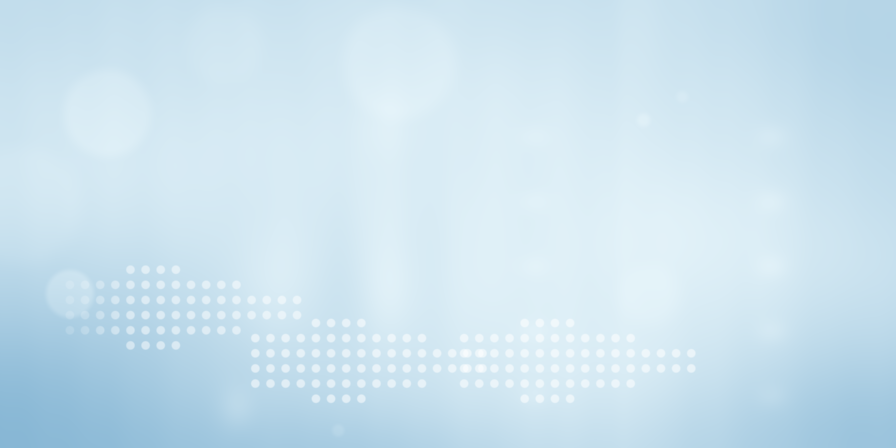
Write a WebGL 1 fragment shader that draws this background.

```glsl
precision highp float;
// A pale blue haze: broad soft glows and shadows set a single tone value,
// which is mapped to a blue-white ramp. Bokeh discs, faint window lights
// and three arrow-shaped fields of dots are laid over it.
uniform vec2 u_resolution;

const vec2 CANVAS = vec2(2.0, 1.0);
const vec3 DEEP_BLUE = vec3(0.52, 0.71, 0.83);
const vec3 ICE_WHITE = vec3(0.89, 0.95, 0.975);
const float DOT_PITCH = 0.0338;
const float DOT_RADIUS = 0.0095;

vec2 gradientAt(vec2 cell) {
    float angle = 6.2832 * fract(sin(dot(cell, vec2(127.1, 311.7))) * 43758.5);
    return vec2(cos(angle), sin(angle));
}

float gradientNoise(vec2 p) {
    vec2 i = floor(p);
    vec2 f = p - i;
    vec2 e = vec2(1.0, 0.0);
    vec2 w = f * f * f * (f * (f * 6.0 - 15.0) + 10.0);
    float low = mix(dot(gradientAt(i), f), dot(gradientAt(i + e.xy), f - e.xy), w.x);
    float high = mix(dot(gradientAt(i + e.yx), f - e.yx), dot(gradientAt(i + e.xx), f - e.xx), w.x);
    return mix(low, high, w.y);
}

// Gaussian spot with separate horizontal and vertical radii
float glow(vec2 p, vec2 center, vec2 radius) {
    vec2 d = (p - center) / radius;
    return exp(-dot(d, d));
}

// Disc whose rim fades over the given softness
float disc(vec2 p, vec2 center, float radius, float softness) {
    return 1.0 - smoothstep(radius - softness, radius + softness, length(p - center));
}

// Large areas of light and shade
float hazeTone(vec2 p) {
    float tone = 0.62;
    tone += 0.33 * glow(p, vec2(1.15, 0.44), vec2(0.75, 0.40));
    tone += 0.12 * glow(p, vec2(0.95, 0.87), vec2(0.60, 0.30));
    tone += 0.16 * glow(p, vec2(0.15, 0.62), vec2(0.45, 0.28));
    tone += 0.12 * glow(p, vec2(1.72, 0.48), vec2(0.25, 0.30));
    tone += 0.10 * glow(p, vec2(1.32, 0.14), vec2(0.28, 0.18));
    tone -= 0.60 * glow(p, vec2(0.00, 0.00), vec2(0.55, 0.35));
    tone -= 0.42 * glow(p, vec2(2.00, 0.02), vec2(0.48, 0.22));
    tone -= 0.24 * glow(p, vec2(0.80, -0.03), vec2(0.40, 0.13));
    tone -= 0.13 * glow(p, vec2(1.92, 0.85), vec2(0.22, 0.42));
    // Hazy upright columns
    tone -= 0.09 * glow(p, vec2(0.76, 0.42), vec2(0.06, 0.20));
    tone -= 0.08 * glow(p, vec2(0.95, 0.45), vec2(0.06, 0.20));
    tone += 0.03 * smoothstep(1.36, 1.40, p.x) * (1.0 - smoothstep(1.40, 1.55, p.x));
    // Slow clouds and vertical streaks
    tone += 0.035 * gradientNoise(p * vec2(3.0, 4.0));
    tone += 0.03 * gradientNoise(p * vec2(14.0, 1.5) + 7.0);
    return tone;
}

// Out-of-focus discs, from broad and faint to small and bright
float bokehTone(vec2 p) {
    float tone = 0.09 * disc(p, vec2(0.24, 0.747), 0.097, 0.018);
    tone += 0.07 * disc(p, vec2(0.89, 0.86), 0.125, 0.025);
    tone += 0.04 * disc(p, vec2(0.50, 0.90), 0.085, 0.025);
    tone += 0.05 * disc(p, vec2(0.05, 0.54), 0.130, 0.030);
    tone += 0.17 * disc(p, vec2(0.156, 0.344), 0.053, 0.008);
    tone += 0.12 * glow(p, vec2(0.61, 0.36), vec2(0.10, 0.12));
    tone += 0.08 * glow(p, vec2(0.87, 0.34), vec2(0.06, 0.10));
    tone += 0.08 * glow(p, vec2(0.86, 0.72), vec2(0.06, 0.08));
    tone += 0.05 * disc(p, vec2(1.45, 0.34), 0.065, 0.030);
    tone += 0.15 * glow(p, vec2(0.53, 0.09), vec2(0.04, 0.05));
    tone += 0.10 * disc(p, vec2(0.755, 0.039), 0.013, 0.006);
    tone += 0.09 * disc(p, vec2(1.437, 0.732), 0.014, 0.008);
    tone += 0.07 * disc(p, vec2(1.523, 0.784), 0.012, 0.008);
    return tone;
}

// Two columns of blurred lights at even heights
float windowTone(vec2 p) {
    float tone = 0.0;
    for (int i = 0; i < 5; i++) {
        float y = 0.115 + 0.145 * float(i);
        tone += 0.05 * glow(p, vec2(1.193, y), vec2(0.035, 0.025));
        tone += 0.08 * glow(p, vec2(1.724, y), vec2(0.035, 0.028));
    }
    return tone;
}

// Six rows of dots forming a blunt arrow; start is its top left dot
float dotArrow(vec2 p, vec2 start, float pixel) {
    vec2 grid = (p - start) * vec2(1.0, -1.0) / DOT_PITCH;
    vec2 cell = floor(grid + 0.5);
    float rank = abs(cell.y - 2.5);
    float first = rank > 2.0 ? 4.0 : 0.0;
    float last = rank < 1.0 ? 15.0 : (rank < 2.0 ? 11.0 : 7.0);
    float inside = step(first, cell.x) * step(cell.x, last) * step(rank, 2.6);
    return inside * disc(grid, cell, DOT_RADIUS / DOT_PITCH, pixel / DOT_PITCH);
}

void main() {
    vec2 p = gl_FragCoord.xy / u_resolution * CANVAS;
    float pixel = max(CANVAS.x / u_resolution.x, CANVAS.y / u_resolution.y);
    float tone = hazeTone(p) + bokehTone(p) + windowTone(p);
    vec3 color = mix(DEEP_BLUE, ICE_WHITE, clamp(tone, 0.0, 1.04));

    // Dot fields; the left one fades in
    float fadeIn = mix(0.3, 1.0, smoothstep(0.14, 0.32, p.x));
    color = mix(color, vec3(1.0), 0.50 * fadeIn * dotArrow(p, vec2(0.156, 0.398), pixel));
    color = mix(color, vec3(1.0), 0.55 * dotArrow(p, vec2(0.570, 0.279), pixel));
    color = mix(color, vec3(1.0), 0.55 * dotArrow(p, vec2(1.036, 0.279), pixel));
    gl_FragColor = vec4(color, 1.0);
}
```
